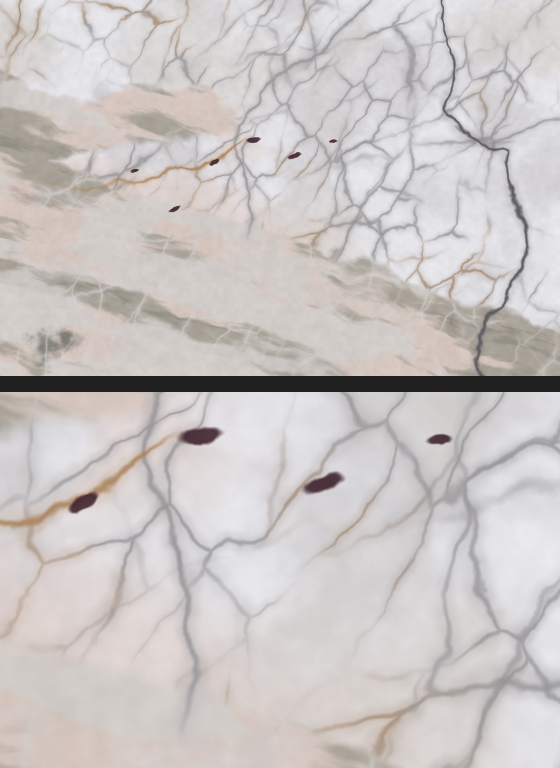
Top: the whole. Bottom: its middle third, enlarged.
Reproduce this texture procedurally as a Shadertoy shader.

```glsl
const vec3 WHITE = vec3(0.895, 0.895, 0.915);
const vec3 CLOUD = vec3(0.815, 0.805, 0.815);
const vec3 CREAM = vec3(0.80, 0.77, 0.74);
const vec3 PINK = vec3(0.855, 0.79, 0.765);
const vec3 TAUPE = vec3(0.655, 0.63, 0.59);
const vec3 SHADE = vec3(0.54, 0.525, 0.49);
const vec3 PALE = vec3(0.82, 0.805, 0.795);
const vec3 VEIN = vec3(0.60, 0.59, 0.60);
const vec3 CRACK = vec3(0.37, 0.36, 0.38);
const vec3 RUST = vec3(0.66, 0.50, 0.34);
const vec3 MAROON = vec3(0.24, 0.13, 0.17);
const vec2 ALONG = vec2(0.95, -0.31);   // direction of the band streaks
const vec2 LEAN = vec2(0.57, 0.82);     // direction of the long veins
const int SPOTS = 6;

float hash(vec2 p) {
    vec3 q = fract(p.xyx * 0.1031);
    q += dot(q, q.yzx + 33.33);
    return fract((q.x + q.y) * q.z);
}

vec2 hash2(vec2 p) { return vec2(hash(p + 3.7), hash(p + 71.3)); }

float noise(vec2 p) {
    vec2 i = floor(p), f = fract(p);
    f = f * f * (3.0 - 2.0 * f);
    return mix(mix(hash(i), hash(i + vec2(1, 0)), f.x),
               mix(hash(i + vec2(0, 1)), hash(i + vec2(1, 1)), f.x), f.y);
}

float fbm(vec2 p) {
    float sum = 0.0, amp = 0.52;
    for (int i = 0; i < 5; i++) {
        sum += amp * noise(p);
        p = mat2(1.6, 1.2, -1.2, 1.6) * p + 17.3;
        amp *= 0.5;
    }
    return sum;
}

vec2 rotateTo(vec2 p, vec2 axis) {
    return vec2(dot(p, axis), dot(p, vec2(-axis.y, axis.x)));
}

// Distance to the nearest border of irregular cells
float cellEdge(vec2 p) {
    vec2 cell = floor(p), nearest = vec2(0);
    float best = 9.0, edge = 9.0;
    for (int k = 0; k < 9; k++) {
        vec2 g = cell + vec2(k % 3 - 1, k / 3 - 1);
        vec2 r = g + hash2(g) - p;
        if (dot(r, r) < best) { best = dot(r, r); nearest = r; }
    }
    for (int k = 0; k < 25; k++) {
        vec2 g = cell + vec2(k % 5 - 2, k / 5 - 2);
        vec2 r = g + hash2(g) - p, gap = r - nearest;
        if (dot(gap, gap) > 1e-4) edge = min(edge, dot(0.5 * (r + nearest), normalize(gap)));
    }
    return edge;
}

float stroke(float d, float width) {
    return 1.0 - smoothstep(0.0, width + 1.0 / iResolution.y, abs(d));
}

// Horizontal positions of the dark crack and of the bent diagonal vein
float crackX(float y) {
    return 1.18 + 0.18 * smoothstep(0.69, 0.55, y) + 0.03 * smoothstep(0.48, 0.34, y)
         - 0.10 * smoothstep(0.33, 0.08, y);
}

float diagonalX(float y) { return 0.68 - 0.05 * smoothstep(0.4, 0.68, y) + 1.15 * max(y - 0.69, 0.0); }

void mainImage(out vec4 fragColor, in vec2 fragCoord) {
    vec2 p = fragCoord / iResolution.y;
    vec2 warp = vec2(fbm(p * 5.0), fbm(p * 5.0 + 40.0)) - 0.5;
    vec2 jag = vec2(fbm(p * 22.0 + 9.0), fbm(p * 22.0 + 60.0)) - 0.5;
    vec2 w = p + 0.11 * warp + 0.022 * jag;
    vec2 f = rotateTo(p + 0.07 * warp, ALONG);

    // Outline of the grey band: sloping lower part joined to an upper wedge
    float depth = 0.62 - 0.33 * p.x - p.y;
    float top = 0.79 - 0.1 * p.x + 0.035 * cos(11.6 * (p.x - 0.46));
    float wedge = min(min(top - p.y, p.y - 0.55 - 0.15 * p.x), 0.635 - p.x);
    float outline = max(depth, wedge) + 0.08 * (fbm(p * 9.0 + 5.0) - 0.5);
    float band = smoothstep(-0.006, 0.014, outline);

    // Cloudy white stone
    vec3 white = mix(WHITE, CLOUD, 0.8 * smoothstep(0.45, 0.72, fbm(w * 6.0 + 11.0)));
    white = mix(white, CREAM, 0.5 * smoothstep(0.54, 0.75, fbm(w * 3.5 + 83.0)));
    float fringe = smoothstep(-0.16, 0.0, outline) * smoothstep(1.1, 0.5, p.x) * smoothstep(0.75, 0.6, p.y);
    white = mix(white, PINK, 0.7 * fringe * smoothstep(0.35, 0.6, fbm(p * 8.0)));

    // Streaked band
    float streak = fbm(f * vec2(3.0, 11.0) + 2.0);
    float fine = fbm(f * vec2(12.0, 50.0));
    vec3 grey = mix(TAUPE, SHADE, 0.65 * smoothstep(0.5, 0.8, fine));
    float lift = 0.12 * smoothstep(0.08, 0.45, depth) - 0.06 * smoothstep(0.0, 0.08, wedge);
    grey = mix(grey, PINK, 0.9 * smoothstep(0.47, 0.60, streak + lift + 0.25 * (fine - 0.5)));
    float bleach = fbm(f * vec2(5.0, 14.0) + 31.0);
    grey = mix(grey, PALE, 0.85 * smoothstep(0.48, 0.66, bleach + lift + 0.2 * (fine - 0.5)));
    vec2 patchPos = (w - vec2(0.145, 0.10)) / vec2(0.06, 0.04);
    grey = mix(grey, vec3(0.42, 0.42, 0.39), 0.8 * smoothstep(1.3, 0.4, length(patchPos) + 2.0 * jag.x));
    vec3 col = mix(white, grey, band);

    // Network of veins, broad and soft to narrow and sharp
    vec2 v = rotateTo(w, LEAN);
    float rusty = smoothstep(0.52, 0.68, fbm(p * 4.0 + 120.0));
    for (int i = 0; i < 3; i++) {
        float n = float(i), size = 3.6 + 3.6 * n;
        vec2 scale = size * vec2(0.65, 1.1);
        float d = cellEdge(v * scale + 19.0 * n) / size;
        float power = smoothstep(0.40, 0.66, fbm(p * (3.0 + n) + 51.0 * n + 7.0));
        float line = 0.65 * stroke(d, 0.0045 - 0.001 * n) + 0.32 * stroke(d, 0.018 - 0.003 * n);
        vec3 tint = mix(mix(VEIN, RUST, 0.6 * rusty), PALE, band);
        col = mix(col, tint, line * power * mix(0.85, 0.65, band));
    }

    // Long diagonal vein and rust seam
    float slope = w.y > 0.69 ? 1.5 : 1.0;
    float diagonal = (w.x - diagonalX(w.y)) / slope;
    float reach = smoothstep(0.34, 0.42, p.y);
    col = mix(col, VEIN, reach * (0.55 * stroke(diagonal, 0.005) + 0.35 * stroke(diagonal, 0.018)));
    float seam = w.y - 0.53 - 0.42 * max(w.x - 0.42, 0.0);
    float seamFade = smoothstep(0.0, 0.5, p.x) * smoothstep(0.67, 0.62, p.x);
    col = mix(col, RUST, seamFade * (0.65 * stroke(seam, 0.005) + 0.2 * stroke(seam, 0.015)));

    // Dark crack, with thickness that changes along its length
    float bend = (crackX(w.y + 0.005) - crackX(w.y - 0.005)) / 0.01;
    float crack = (w.x - crackX(w.y)) / sqrt(1.0 + bend * bend);
    float thick = 0.003 + 0.005 * noise(p * 14.0) * smoothstep(0.7, 0.3, p.y);
    col = mix(col, CRACK, 0.8 * stroke(crack, thick) + 0.2 * stroke(crack, 0.018));

    // Scattered maroon flecks
    for (int i = 0; i < SPOTS; i++) {
        float n = float(i), big = mix(0.5, 1.1, hash(vec2(n, 8.0)));
        vec2 at = vec2(0.36 + 0.105 * n, 0.42 + 0.24 * hash(vec2(n, 4.0)));
        vec2 r = rotateTo(p - at + 0.02 * jag, normalize(vec2(1.0, hash(vec2(n, 2.0)) - 0.5)));
        float d = length(r / vec2(0.018, 0.007) / big);
        col = mix(col, MAROON, 0.9 * smoothstep(1.2, 0.7, d));
    }

    // Crystalline grain
    col += 0.05 * (fbm(p * 70.0) - 0.5) + 0.035 * (fbm(p * 25.0 + 3.0) - 0.5);
    fragColor = vec4(clamp(col, 0.0, 1.0), 1.0);
}
```
